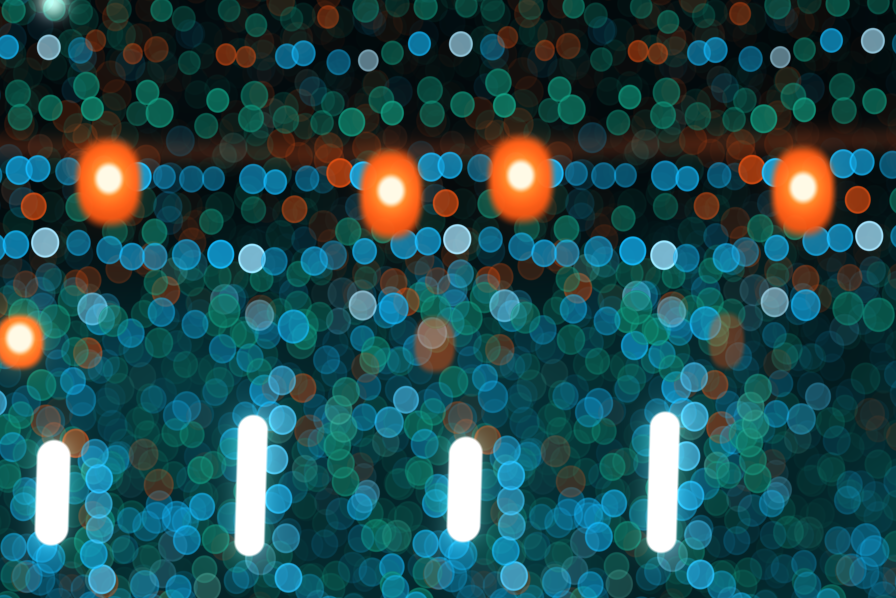
A Shadertoy shader for this background:

```glsl
#define PERIOD 0.689
#define DRIFT 0.008
#define RADIUS 0.0225
#define RIM 0.3
#define SCATTER_LAYERS 4
#define BLUE vec3(0.06, 0.60, 0.82)
#define GREEN vec3(0.05, 0.50, 0.41)
#define ORANGE vec3(0.93, 0.32, 0.07)
#define WHITE vec3(0.95, 0.96, 0.97)

vec3 hash3(vec2 p) {
    vec3 q = fract(p.xyx * vec3(0.1031, 0.1030, 0.0973));
    q += dot(q, q.yxz + 33.33);
    return fract((q.xxy + q.yzz) * q.zyx);
}

float gradientNoise(vec2 p) {
    vec2 i = floor(p), f = fract(p), u = f * f * (3.0 - 2.0 * f);
    vec4 corner;
    for (int k = 0; k < 4; k++) {
        vec2 o = vec2(k & 1, k >> 1);
        corner[k] = dot(hash3(i + o).xy * 2.0 - 1.0, f - o);
    }
    return mix(mix(corner.x, corner.y, u.x), mix(corner.z, corner.w, u.x), u.y);
}

// Coverage of a shape from its signed distance
float cover(float d, float softness) {
    float e = max(softness, 0.8 / iResolution.y);
    return 1.0 - smoothstep(-e, e, d);
}

// Translucent out-of-focus light with a brighter rim
void addDisc(inout vec3 col, vec2 p, vec2 centre, float r, vec3 tint, float opacity) {
    float d = length((p - centre) * vec2(1.04, 0.97)) - r;
    float rim = exp(-pow((d + 0.002) / 0.0017, 2.0));
    col = mix(col, tint, cover(d, 0.0012) * opacity);
    col += tint * rim * RIM * opacity;
}

vec3 pickTint(float pick, float blueShare, float greenShare, float pale) {
    vec3 tint = pick < blueShare ? BLUE : pick < blueShare + greenShare ? GREEN : ORANGE * 0.8;
    return mix(tint, WHITE, 0.65 * smoothstep(0.8, 1.0, pale));
}

// Horizontal string; shape: height, sag, jitter, count; look: blue, green, opacity, size
void garland(inout vec3 col, vec2 p, vec4 shape, vec4 look) {
    float w = PERIOD / shape.w, cell = floor(p.x / w);
    for (float k = -1.0; k <= 1.0; k++) {
        vec2 id = vec2(mod(cell + k, shape.w), floor(shape.x * 200.0));
        vec3 h = hash3(id), g = hash3(id + 71.0);
        float x = (cell + k + 0.5 + 0.5 * (h.x - 0.5)) * w;
        float y = shape.x - shape.y * sin(6.283 * (x / PERIOD - 0.38)) + shape.z * (h.y - 0.5);
        vec3 tint = pickTint(h.z, look.x, look.y, g.x * step(h.z, look.x));
        addDisc(col, p, vec2(x, y), RADIUS * look.w * mix(0.88, 1.1, g.z), tint, look.z * mix(0.4, 1.0, g.y));
    }
}

// Random lights in jittered cells, denser and bluer in the lower half
void scatter(inout vec3 col, vec2 p, float seed) {
    float n = 12.0 + mod(seed, 2.0), w = PERIOD / n;
    vec2 cell = floor(p / w);
    for (int k = 0; k < 9; k++) {
        vec2 id = cell + vec2(k % 3, k / 3) - 1.0;
        vec2 key = vec2(mod(id.x, n), id.y + 40.0) + seed * 37.0;
        vec3 h = hash3(key), g = hash3(key + 113.0);
        vec2 c = (id + 0.5 + 0.8 * (h.xy - 0.5)) * w;
        float low = 1.0 - smoothstep(0.46, 0.62, c.y);
        float patchy = smoothstep(-0.35, 0.3, gradientNoise(c * 5.0 + 3.0));
        float dim = 1.0 - 0.7 * smoothstep(1.27, 1.42, c.x) * smoothstep(0.1, 0.25, c.y);
        float opacity = mix(0.1, 0.75, g.y * g.y) * mix(0.35, 1.0, low) * mix(0.4, 1.0, patchy) * dim;
        vec3 tint = pickTint(h.z, mix(0.15, 0.42, low), mix(0.55, 0.5, low), g.x * 0.93);
        addDisc(col, p, c, RADIUS * mix(0.95, 1.2, g.z), tint, opacity * step(0.2, g.x));
    }
}

// Vertical string of lights, repeated across the canvas
void column(inout vec3 col, vec2 p, vec2 base, float top, vec3 tint, float opacity) {
    vec2 q = vec2(mod(p.x, PERIOD), p.y);
    for (float i = 0.0; i < 6.0; i++) {
        vec3 h = hash3(vec2(i, base.x * 100.0));
        vec2 c = vec2(base.x + 0.025 * (h.x - 0.5), mix(base.y, top, i / 5.0));
        addDisc(col, q, c, RADIUS * 1.08, mix(tint, WHITE, 0.25 * h.y * h.y), opacity * mix(0.6, 1.0, h.z));
    }
}

void lamp(inout vec3 col, vec2 p, vec2 centre, vec2 size, float power, float core) {
    float e = length(pow(abs(p - centre) / size, vec2(1.2)));
    float inner = length((p - centre - vec2(0.0, 0.006)) * vec2(1.0, 0.9));
    col += ORANGE * 0.2 * power * exp(-1.5 * e);
    col = mix(col, ORANGE, power * (1.0 - smoothstep(0.72, 1.08, e)));
    col += core * vec3(0.5, 0.38, 0.16) * exp(-pow(inner / 0.036, 2.0));
    col = mix(col, vec3(1.0, 0.98, 0.9), core * cover(inner - 0.022, 0.006));
}

void tube(inout vec3 col, vec2 p, vec2 centre, float halfLength, float r) {
    vec2 q = p - centre;
    q.x -= 0.03 * q.y;
    q.y -= clamp(q.y, -halfLength, halfLength);
    float d = length(q) - r;
    col += vec3(0.12, 0.2, 0.2) * exp(-max(d, 0.0) / 0.018);
    col = mix(col, vec3(1.0), cover(d, 0.0025));
}

void mainImage(out vec4 fragColor, in vec2 fragCoord) {
    vec2 p = fragCoord / iResolution.y, q = p - vec2(0.0, DRIFT * p.x);

    // Dark backdrop, teal haze and warm beam
    vec3 col = mix(vec3(0.015, 0.16, 0.18), vec3(0.008, 0.035, 0.045), smoothstep(0.3, 0.75, p.y));
    col *= 1.0 + 0.7 * gradientNoise(p * 4.0);
    float beam = p.y - 0.755 + 0.012 * sin(3.0 * p.x);
    col += vec3(0.17, 0.06, 0.02) * exp(-pow(beam / 0.022, 2.0));

    for (int i = 0; i < SCATTER_LAYERS; i++) scatter(col, q, float(i) + 1.0);

    // Strings of lights from top to bottom
    garland(col, q, vec4(0.975, 0.008, 0.03, 12), vec4(0.0, 0.94, 0.6, 0.95));
    garland(col, q, vec4(0.910, 0.012, 0.04, 14), vec4(0.6, 0.1, 0.75, 0.88));
    garland(col, q, vec4(0.838, 0.008, 0.03, 7), vec4(0.0, 1.0, 0.85, 1.0));
    garland(col, q, vec4(0.800, 0.010, 0.02, 11), vec4(0.0, 1.0, 0.85, 1.0));
    garland(col, q, vec4(0.632, 0.005, 0.05, 9), vec4(0.0, 0.95, 0.8, 1.03));
    garland(col, q, vec4(0.535, 0.010, 0.04, 12), vec4(0.1, 0.65, 0.5, 1.0));
    garland(col, q, vec4(0.704, 0.010, 0.012, 14), vec4(0.93, 0.0, 0.95, 1.0));
    garland(col, q, vec4(0.573, 0.012, 0.018, 14), vec4(1.0, 0.0, 0.95, 1.05));
    garland(col, q, vec4(0.470, 0.006, 0.03, 12), vec4(0.55, 0.37, 0.75, 1.15));
    column(col, q, vec2(0.16, 0.03), 0.24, BLUE, 0.8);
    column(col, q, vec2(0.47, 0.03), 0.36, BLUE, 0.75);
    column(col, q, vec2(0.57, 0.19), 0.34, GREEN, 0.6);

    // Dim lamps and the stray glow at the top
    lamp(col, p, vec2(0.727, 0.424), vec2(0.037, 0.05), 0.45, 0.0);
    lamp(col, p, vec2(1.215, 0.430), vec2(0.032, 0.05), 0.35, 0.0);
    lamp(col, p, vec2(0.033, 0.428), vec2(0.043, 0.048), 0.9, 1.0);
    col += 0.7 * exp(-pow(length(p - vec2(0.088, 0.996)) / 0.026, 2.0));

    // Bright lamps and tubes
    for (float i = 0.0; i < 2.0; i++) {
        vec2 shift = i * PERIOD * vec2(1.0, DRIFT);
        lamp(col, p, shift + vec2(0.182, 0.695), vec2(0.058, 0.077), 0.97, 1.0);
        lamp(col, p, shift + vec2(0.654, 0.675), vec2(0.056, 0.079), 0.97, 1.0);
        tube(col, p, shift + vec2(0.088, 0.176), 0.060, 0.028);
        tube(col, p, shift + vec2(0.420, 0.188), 0.093, 0.025);
    }
    fragColor = vec4(clamp(col, 0.0, 1.0), 1.0);
}
```
